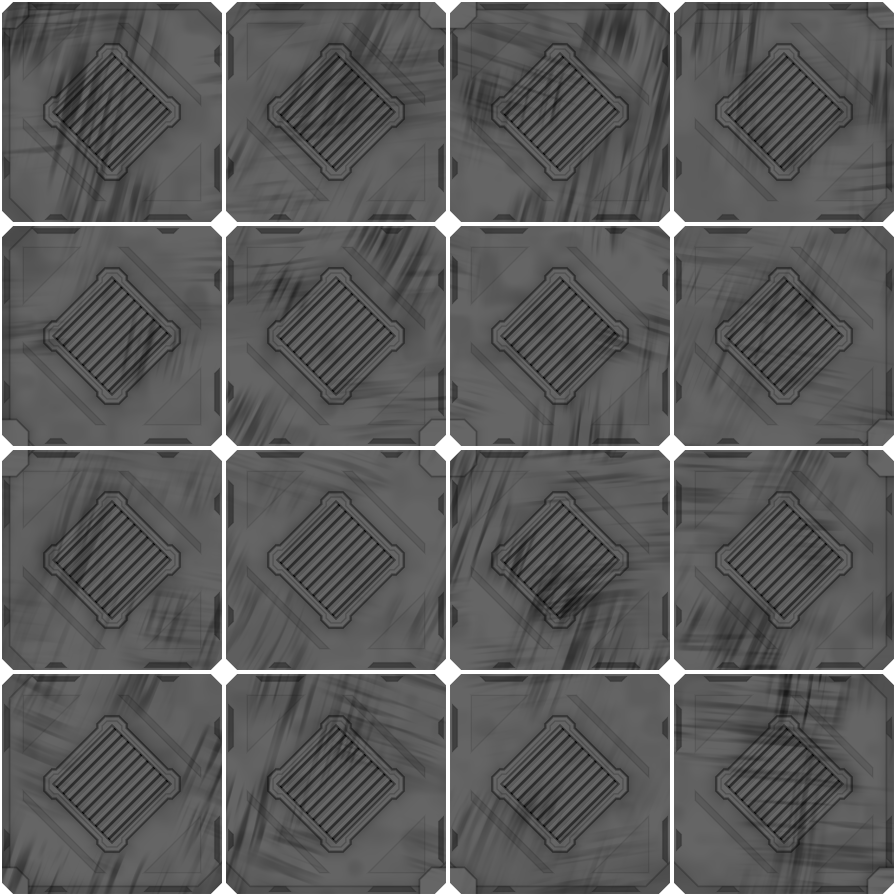
Give the GLSL for this pattern, as a Shadertoy shader.

```glsl
// Four by four worn grey metal panels with chamfered corners, on a white ground.
// Each panel carries a slatted diamond vent, recesses and edge notches cut from
// distance functions; stains and scratches are noise seeded by the panel index.

float hash(vec2 p) {
    return fract(sin(dot(p, vec2(127.1, 311.7))) * 43758.5453);
}

float noise(vec2 p) {
    vec2 i = floor(p), f = fract(p);
    f = f * f * (3.0 - 2.0 * f);
    return mix(mix(hash(i), hash(i + vec2(1, 0)), f.x),
               mix(hash(i + vec2(0, 1)), hash(i + vec2(1, 1)), f.x), f.y);
}

// Antialiased coverage of a shape and of a stroke along its outline
float fill(float d, float px) { return clamp(0.5 - d / px, 0.0, 1.0); }
float stroke(float d, float halfWidth, float px) { return fill(abs(d) - halfWidth, px); }

float octagon(vec2 p, float side, float diagonal) {
    p = abs(p);
    return max(max(p.x, p.y) - side, (p.x + p.y - diagonal) * 0.707);
}

// Diamond frame with an octagonal knob on every corner
float ventFrame(vec2 q) {
    vec2 k = q.x > q.y ? q : q.yx;
    float diamond = max((q.x + q.y - 0.315) * 0.707, k.x - 0.27);
    return min(diamond, octagon(k - vec2(0.237, 0.0), 0.065, 0.096));
}

// Trapezoid along a panel edge, narrowing inwards
float notch(float along, float inward, float halfLength) {
    return max(abs(inward - 0.031) - 0.011, (abs(along) + inward - 0.02 - halfLength) * 0.707);
}

// Fine streaks along one direction, gathered in patches
float scratches(vec2 p, float angle, vec2 seed) {
    vec2 dir = vec2(cos(angle), sin(angle));
    vec2 s = vec2(dot(p, vec2(-dir.y, dir.x)), dot(p, dir));
    s.x += 0.03 * noise(s * 3.0 + seed);
    float streak = 0.6 * noise(s * vec2(38.0, 3.0) + seed) + 0.4 * noise(s * vec2(85.0, 6.0) + seed);
    float patches = smoothstep(0.42, 0.85, noise(p * 3.6 + seed * 1.7));
    return patches * smoothstep(0.38, 0.85, streak);
}

void mainImage(out vec4 fragColor, in vec2 fragCoord) {
    vec2 cells = 4.0 * fragCoord / iResolution.xy;
    vec2 id = mod(floor(cells), 4.0);
    vec2 p = fract(cells) - 0.5;
    vec2 q = abs(p);
    float px = 4.0 / min(iResolution.x, iResolution.y);
    float box = max(q.x, q.y) - 0.396;

    // Mottled metal
    vec2 seed = id * 17.3 + 5.0;
    float mottle = 0.6 * noise(p * 5.0 + seed) + 0.4 * noise(p * 13.0 + seed);
    float grey = 0.398 - 0.035 * smoothstep(0.3, 0.85, mottle);

    // Raised rim along the border, chamfered at the outer crossings
    vec2 crossing = id + step(0.0, p);
    vec2 c = 0.5 - q;
    vec2 border = min(cells, 4.0 - cells);
    float rim = min(border.x, border.y) - 0.043;
    if (any(equal(mod(crossing, 4.0), vec2(0.0))))
        rim = min(rim, (c.x + c.y - 0.16) * 0.707);
    grey -= 0.02 * fill(rim, px) + 0.07 * stroke(rim, 0.004, px);
    grey -= 0.03 * exp(-max(rim, 0.0) * 45.0);

    // Two recessed triangles and two diagonal slots
    float triangle = max(box, (0.54 - abs(p.x - p.y)) * 0.707);
    float slot = max(box, (abs(abs(p.x + p.y) - 0.448) - 0.021) * 0.707);
    grey -= 0.012 * fill(triangle, px) + 0.04 * stroke(triangle, 0.003, px);
    grey -= 0.035 * fill(slot, px) + 0.045 * stroke(slot, 0.003, px);

    // A long and a short notch on each side
    float along = q.x > q.y ? p.y * sign(p.x) : p.x * sign(p.y);
    float inward = min(c.x, c.y);
    float cut = min(notch(along + 0.25, inward, 0.105), notch(along - 0.25, inward, 0.047));
    grey = mix(grey, 0.25, fill(cut, px));
    grey -= 0.05 * stroke(cut, 0.003, px);

    // Octagonal plate over every second crossing
    if (mod(crossing.x, 2.0) + mod(crossing.y, 2.0) < 0.5) {
        float plate = octagon(c, 0.127, 0.2);
        grey -= 0.05 * exp(-max(plate, 0.0) * 50.0);
        grey = mix(grey, 0.4, fill(plate, px));
        grey -= 0.1 * stroke(plate, 0.004, px);
    }

    // Vent: soft shadow, frame with two outlines, slatted opening
    float frame = ventFrame(q);
    grey -= 0.07 * exp(-max(frame, 0.0) * 38.0);
    grey = mix(grey, 0.395, fill(frame, px));
    grey -= 0.15 * stroke(frame, 0.005, px) + 0.08 * stroke(frame + 0.021, 0.003, px);
    float opening = (q.x + q.y - 0.262) * 0.707;
    float slat = fract((p.x - p.y) * 0.707 * 24.5 + 0.5);
    float groove = fill((abs(slat - 0.5) - 0.15) / 24.5, px);
    grey = mix(grey, mix(0.41 - 0.06 * slat, 0.18, groove), fill(opening, px));
    grey -= 0.15 * stroke(opening, 0.005, px);

    // Stains and scratches, differing from panel to panel
    float steep = scratches(p, mix(1.1, 1.5, hash(id + 3.0)), seed);
    float flat_ = scratches(p, mix(-0.4, 0.2, hash(id + 8.0)), seed + 41.0);
    float amount = mix(0.45, 1.0, hash(id + 13.0));
    float stain = smoothstep(0.6, 0.9, noise(p * 8.0 + seed + 70.0));
    grey *= 1.0 - amount * (0.5 * steep + 0.3 * flat_ + 0.1 * stain);

    // White joints and corner diamonds
    float panel = max(max(q.x, q.y) - 0.491, (q.x + q.y - 0.932) * 0.707);
    fragColor = vec4(vec3(mix(1.0, grey, fill(panel, px))), 1.0);
}
```
